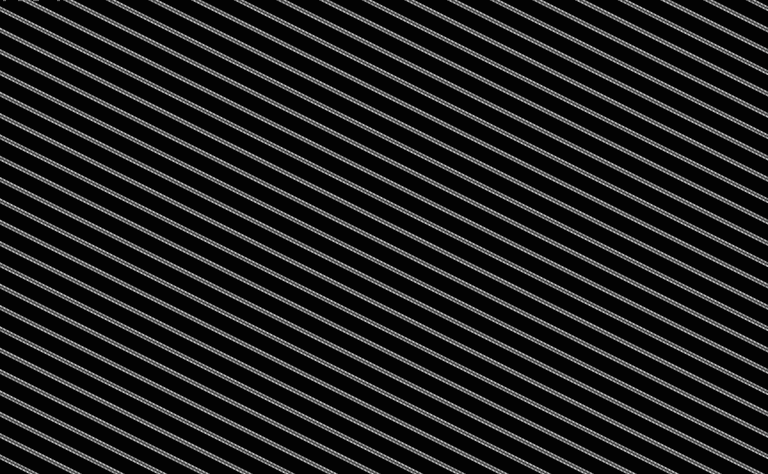
This pattern is drawn by a WebGL 1 fragment shader. Its source:

```glsl
precision highp float;
// Draws thin grey double-railed diagonal bands, finely dotted, on near-black.

uniform vec2 u_resolution;

const float TAU = 6.2831853;
const float BANDS_PER_WIDTH = 36.0;  // vertical repeats per canvas width
const float SLOPE = 0.5;             // fall per unit across: 18 repeats across
const float PHASE = 0.41;            // offset of the first band from the top
const float BAND_HALF = 0.12;        // sizes below are in repeats
const float RAIL_OFFSET = 0.072;
const float RAIL_HALF = 0.045;
const float DOTS_PER_WIDTH = 216.0;
const float SWELLS_PER_WIDTH = 9.0;
const float BACKGROUND = 0.01;
const float BAND_GREY = 0.2;
const float RAIL_GREY = 0.36;

float hash(vec2 cell) {
  vec3 q = fract(vec3(cell.xyx) * vec3(0.1031, 0.1030, 0.0973));
  q += dot(q, q.yzx + 33.33);
  return fract((q.x + q.y) * q.z);
}

// Smoothed coverage of a stripe centred on zero
float stripe(float offset, float halfWidth, float pixel) {
  return clamp((halfWidth - abs(offset)) / pixel + 0.5, 0.0, 1.0);
}

// One dotted rail; side is -1 or 1 and staggers the dots
float rail(float offset, float x, float side, float bandId, float pixel, float dotDepth) {
  float stagger = 0.25 * side;
  float dots = 1.0 + dotDepth * cos(TAU * (x * DOTS_PER_WIDTH + stagger));
  float drift = hash(vec2(bandId, 7.0));
  float swell = 1.0 + 0.15 * side * sin(TAU * (x * SWELLS_PER_WIDTH + drift));
  return stripe(offset - side * RAIL_OFFSET, RAIL_HALF, pixel) * dots * swell;
}

// Sparse pale specks along the top edge near the left corner
float cornerSpecks(vec2 p, float pixel) {
  float speck = step(0.6, hash(vec2(floor(p.x * 256.0), 3.0)));
  float edge = clamp((0.0015 - p.y) / pixel + 0.5, 0.0, 1.0);
  return speck * edge * (1.0 - smoothstep(0.08, 0.1, p.x));
}

void main() {
  // Canvas width is 1; y runs down from the top edge
  vec2 p = vec2(gl_FragCoord.x, u_resolution.y - gl_FragCoord.y) / u_resolution.x;
  float pixel = 1.0 / u_resolution.x;
  float bandPixel = BANDS_PER_WIDTH * length(vec2(SLOPE, 1.0)) * pixel;

  // Signed distance from the nearest band centre, in repeats
  float across = (p.y - SLOPE * p.x) * BANDS_PER_WIDTH - PHASE;
  float bandId = floor(across + 0.5);
  float offset = across - bandId;

  // Dots fade out where pixels are too coarse to hold them
  float dotDepth = 0.4 * smoothstep(1.0, 2.0, u_resolution.x / DOTS_PER_WIDTH);

  float grey = BACKGROUND + BAND_GREY * stripe(offset, BAND_HALF, bandPixel);
  grey += RAIL_GREY * rail(offset, p.x, -1.0, bandId, bandPixel, dotDepth);
  grey += RAIL_GREY * rail(offset, p.x, 1.0, bandId, bandPixel, dotDepth);
  grey = max(grey, 0.4 * cornerSpecks(p, pixel));

  gl_FragColor = vec4(vec3(grey), 1.0);
}
```
